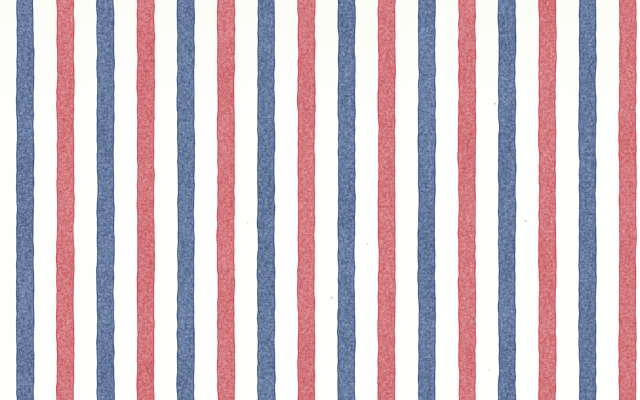
Give the GLSL for this pattern, as a Shadertoy shader.

```glsl
const float PITCH = 0.1004;        // spacing of stripe centres, in canvas heights
const float FIRST_CENTRE = 0.0630;
const float HALF_WIDTH = 0.0217;

const vec3 PAPER = vec3(0.995, 0.995, 0.988);
const vec3 RED = vec3(0.83, 0.475, 0.50);
const vec3 RED_EDGE = vec3(0.80, 0.27, 0.34);
const vec3 BLUE = vec3(0.405, 0.485, 0.625);
const vec3 BLUE_EDGE = vec3(0.22, 0.31, 0.50);

vec2 hash2(vec2 p) {
    vec3 q = fract(p.xyx * vec3(0.1031, 0.1030, 0.0973));
    q += dot(q, q.yzx + 33.33);
    return fract((q.xx + q.yz) * q.zy);
}

float cornerSlope(vec2 cell, vec2 offset) {
    float angle = 6.2832 * hash2(cell).x;
    return dot(vec2(cos(angle), sin(angle)), offset);
}

float gradientNoise(vec2 p) {
    vec2 i = floor(p), f = fract(p);
    vec2 u = f * f * f * (f * (f * 6.0 - 15.0) + 10.0);
    vec2 e = vec2(1.0, 0.0);
    float low = mix(cornerSlope(i, f), cornerSlope(i + e, f - e), u.x);
    float high = mix(cornerSlope(i + e.yx, f - e.yx), cornerSlope(i + 1.0, f - 1.0), u.x);
    return mix(low, high, u.y);
}

// Hand-drawn sideways drift of one stripe edge
float edgeWobble(float y, float seed) {
    return 0.0022 * gradientNoise(vec2(y * 9.0, seed + 0.37))
         + 0.0022 * gradientNoise(vec2(y * 38.0, seed + 40.43));
}

// Signed distance to a wobbly vertical band, negative inside
float stripeDistance(float x, float y, float index) {
    float left = -HALF_WIDTH + edgeWobble(y, index * 7.0 + 11.0);
    float right = HALF_WIDTH + edgeWobble(y, index * 7.0 + 14.0);
    return max(left - x, x - right);
}

// Pigment granulation: fine speckle over soft blotches
float pigmentGrain(vec2 p) {
    return 0.14 * gradientNoise(p * 210.0)
         + 0.12 * gradientNoise(p * 115.0 + 31.0)
         + 0.05 * gradientNoise(p * vec2(60.0, 30.0) + 57.0)
         + 0.04 * gradientNoise(p * 7.0 + 83.0);
}

// Rare grey flecks, at most one per cell
float fleckMask(vec2 p, float cellSize, float pixel) {
    vec2 cell = floor(p / cellSize);
    vec2 chance = hash2(cell + 19.0);
    vec2 centre = (cell + 0.1 + 0.8 * hash2(cell + 71.0)) * cellSize;
    float radius = mix(0.0008, 0.0020, chance.y);
    float dist = length(p - centre) - radius;
    return step(chance.x, 0.05) * (1.0 - smoothstep(-pixel, pixel, dist));
}

void mainImage(out vec4 fragColor, in vec2 fragCoord) {
    float pixel = 1.0 / iResolution.y;
    vec2 p = fragCoord * pixel;

    // Paper with faint warm toning towards the top
    float toning = smoothstep(0.7, 1.0, p.y + 0.1 * gradientNoise(p * 5.0));
    vec3 color = PAPER - toning * vec3(0.004, 0.003, 0.016);
    color = mix(color, vec3(0.62, 0.63, 0.66), 0.7 * fleckMask(p, 0.1, pixel));

    // Alternating blue and red stripes
    float index = floor((p.x - FIRST_CENTRE) / PITCH + 0.5);
    float x = p.x - FIRST_CENTRE - index * PITCH;
    float isRed = mod(index, 2.0);
    float dist = stripeDistance(x, p.y, index);
    float grain = pigmentGrain(p);
    vec3 ink = mix(BLUE, RED, isRed) + grain * mix(vec3(1.0), vec3(0.45, 1.0, 0.95), isRed);

    // Pigment pooled along the drying edges
    float pooling = smoothstep(-0.0042, -0.0012, dist);
    pooling *= 0.75 + 0.5 * gradientNoise(vec2(p.y * 55.0, index * 3.0 + sign(x) + 0.5));
    ink = mix(ink, mix(BLUE_EDGE, RED_EDGE, isRed), clamp(pooling, 0.0, 1.0));

    float coverage = 1.0 - smoothstep(-0.75 * pixel, 0.75 * pixel, dist);
    fragColor = vec4(clamp(mix(color, ink, coverage), 0.0, 1.0), 1.0);
}
```
